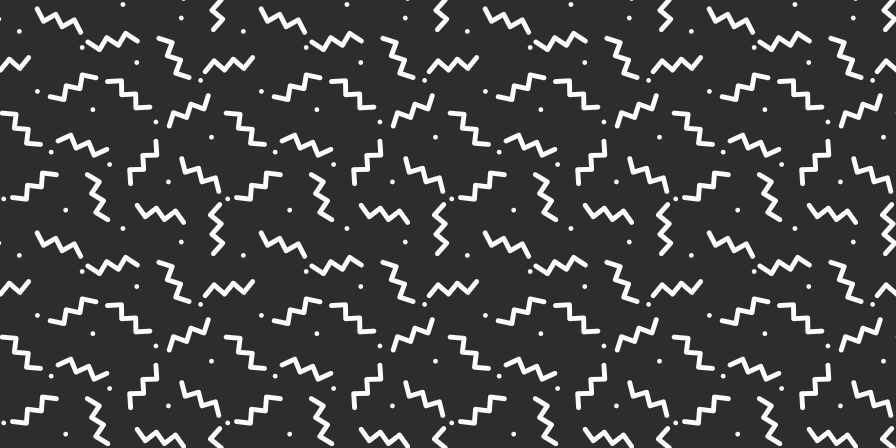
This pattern is drawn by a Shadertoy shader. Its source:

```glsl
const vec3 CHARCOAL = vec3(0.178);
const vec3 CHALK = vec3(0.99);
const float TILES_PER_HEIGHT = 2.0;
const int MARKS = 15;                   // squiggles and dots per tile
const float LATTICE_SKEW = -4.0;        // spreads the marks evenly over the tile
const vec2 LATTICE_ORIGIN = vec2(0.31, 0.63);
const vec2 DOT_OFFSET = vec2(0.111, -0.111); // centre of a lattice gap
const float SQUIGGLE_JITTER = 0.028;
const float DOT_JITTER = 0.016;
const int SEGMENTS = 5;
const float SEGMENT_STEP = 0.0432;      // advance along the squiggle axis
const float ZIG_HEIGHT = 0.0225;        // swing to each side of the axis
const float STROKE_RADIUS = 0.0109;
const float DOT_RADIUS = 0.0105;
const float TILT_MIN = -1.57;
const float TILT_RANGE = 2.55;
const float GOLDEN = 0.618034;
const float TAU = 6.283185;

vec2 hash2(float n) {
    return fract(sin(vec2(n * 12.9898 + 4.1, n * 78.233 + 1.7)) * 4375.85);
}

// Random offset inside a disc
vec2 jitter(float seed, float radius) {
    vec2 h = hash2(seed);
    float angle = TAU * h.x;
    return radius * sqrt(h.y) * vec2(cos(angle), sin(angle));
}

// Shortest offset on the repeating unit tile
vec2 wrapTile(vec2 p) {
    return fract(p + 0.5) - 0.5;
}

mat2 rotation(float angle) {
    float c = cos(angle), s = sin(angle);
    return mat2(c, -s, s, c);
}

float segmentDistance(vec2 p, vec2 a, vec2 b) {
    vec2 pa = p - a, ba = b - a;
    return length(pa - ba * clamp(dot(pa, ba) / dot(ba, ba), 0.0, 1.0));
}

vec2 zigzagVertex(int k) {
    float side = (k % 2 == 0) ? -1.0 : 1.0;
    return vec2((float(k) - 0.5 * float(SEGMENTS)) * SEGMENT_STEP, side * ZIG_HEIGHT);
}

float zigzagDistance(vec2 p) {
    float d = 1.0;
    for (int k = 0; k < SEGMENTS; k++) {
        d = min(d, segmentDistance(p, zigzagVertex(k), zigzagVertex(k + 1)));
    }
    return d - STROKE_RADIUS;
}

float patternDistance(vec2 p) {
    float d = 1.0;
    for (int i = 0; i < MARKS; i++) {
        float n = float(i);
        vec2 site = LATTICE_ORIGIN + vec2(n, LATTICE_SKEW * n) / float(MARKS);

        // Tilted squiggle, mirrored at random
        vec2 q = wrapTile(p - site - jitter(n + 1.0, SQUIGGLE_JITTER));
        q = rotation(TILT_MIN + TILT_RANGE * fract(n * GOLDEN + 0.85)) * q;
        if (hash2(n + 51.0).x < 0.5) q.y = -q.y;
        d = min(d, zigzagDistance(q));

        // Dot in the gap beside it
        vec2 dotCentre = site + DOT_OFFSET + jitter(n + 31.0, DOT_JITTER);
        d = min(d, length(wrapTile(p - dotCentre)) - DOT_RADIUS);
    }
    return d;
}

void mainImage(out vec4 fragColor, in vec2 fragCoord) {
    float pixel = TILES_PER_HEIGHT / iResolution.y;
    float d = patternDistance(fragCoord * pixel);
    float coverage = clamp(0.5 - d / pixel, 0.0, 1.0);
    fragColor = vec4(mix(CHARCOAL, CHALK, coverage), 1.0);
}
```
